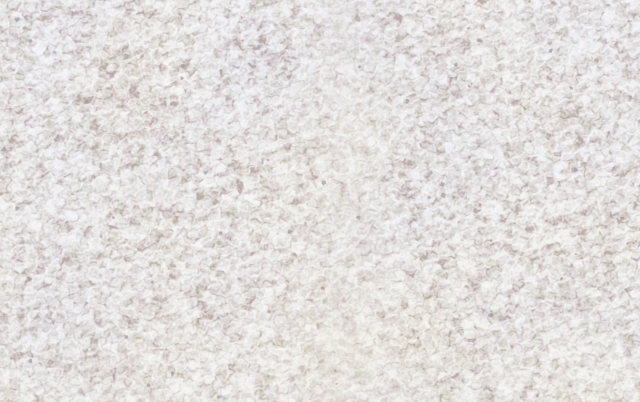
Reproduce this texture procedurally as a Shadertoy shader.

```glsl
// Pale polished granite: off-white crystals with soft tan, rose and grey flecks.
// Layers of gradient noise and crystal cells add up to one mineral tone of about
// unit spread, which a colour ramp turns into stone; faint tints drift over it.

#define FLECK_SCALE 50.0    // flecks per canvas height
#define CRYSTAL_SCALE 46.0  // crystal cells per canvas height
#define SPECK_SCALE 34.0    // grid of rare dark specks
#define FLECK_TILT 0.30     // direction of the flecks in radians
#define FLECK_STRETCH 1.35  // length of a fleck over its width
#define CRYSTAL_EDGE 14.0   // sharpness of the crystal borders
#define CONTRAST 1.06
#define SPECK_SHARE 0.035   // share of grid cells that hold a speck
#define TINT 1.0            // strength of the colour drift

// Two random values from 0 to 1 for a grid cell.
vec2 hash2(vec2 cell) {
    uvec2 q = uvec2(ivec2(cell) + 32768);
    uint h = q.x * 1597334677u ^ q.y * 3812015801u;
    h = (h ^ (h >> 15)) * 2246822519u;
    h ^= h >> 13;
    return vec2(h & 0xffffu, h >> 16) / 65535.0;
}

vec2 gradientAt(vec2 cell) {
    float angle = 6.2832 * hash2(cell).x;
    return vec2(cos(angle), sin(angle));
}

// Gradient noise scaled to a standard deviation near one.
float noise(vec2 p) {
    vec2 i = floor(p), f = p - i;
    vec2 u = f * f * f * (f * (f * 6.0 - 15.0) + 10.0);
    vec2 e = vec2(1.0, 0.0);
    float low = mix(dot(gradientAt(i), f), dot(gradientAt(i + e), f - e), u.x);
    float high = mix(dot(gradientAt(i + e.yx), f - e.yx),
                     dot(gradientAt(i + 1.0), f - 1.0), u.x);
    return mix(low, high, u.y) / 0.216;
}

// Crystal cells, each with its own tone, blended over a narrow border.
float crystals(vec2 p) {
    vec2 base = floor(p);
    float toneSum = 0.0, weightSum = 0.0;
    for (int y = -1; y <= 1; y++)
    for (int x = -1; x <= 1; x++) {
        vec2 cell = base + vec2(x, y);
        float dist = length(cell + hash2(cell) - p);
        float weight = exp(-CRYSTAL_EDGE * dist);
        toneSum += weight * (hash2(cell + 511.0).x - 0.5) * 3.46;
        weightSum += weight;
    }
    return toneSum / weightSum;
}

// Coverage of small scattered specks; random holds the kind of the speck.
float specks(vec2 p, float pixel, out float random) {
    vec2 cell = floor(p);
    vec2 kind = hash2(cell + 77.0);
    vec2 center = 0.3 + 0.4 * hash2(cell + 191.0);
    float radius = mix(0.08, 0.20, kind.y);
    float dist = length(p - cell - center) + 0.03 * noise(p * 4.0);
    random = kind.y;
    return step(kind.x, SPECK_SHARE)
         * (1.0 - smoothstep(radius - pixel, radius + pixel, dist));
}

float ramp(float a, float b, float x) {
    return clamp((x - a) / (b - a), 0.0, 1.0);
}

// Mineral tone to colour, from deep flecks to bright quartz.
vec3 stoneColor(float tone) {
    vec3 color = vec3(0.73, 0.68, 0.67);
    color = mix(color, vec3(0.81, 0.77, 0.75), ramp(-2.60, -1.65, tone));
    color = mix(color, vec3(0.85, 0.83, 0.81), ramp(-1.65, -1.02, tone));
    color = mix(color, vec3(0.87, 0.85, 0.85), ramp(-1.02, -0.55, tone));
    color = mix(color, vec3(0.90, 0.89, 0.88), ramp(-0.55, 0.07, tone));
    color = mix(color, vec3(0.93, 0.93, 0.93), ramp(0.07, 1.04, tone));
    return mix(color, vec3(0.96, 0.96, 0.965), ramp(1.04, 2.40, tone));
}

void mainImage(out vec4 fragColor, in vec2 fragCoord) {
    vec2 uv = fragCoord / iResolution.y;
    float across = fragCoord.x / iResolution.x;

    // Tilted, stretched and slightly warped space for the flecks
    float c = cos(FLECK_TILT), s = sin(FLECK_TILT);
    vec2 p = mat2(c, -s, s, c) * uv * vec2(1.0, FLECK_STRETCH);
    p += 0.003 * vec2(noise(uv * 60.0), noise(uv * 60.0 + 37.0));

    // Mineral tone from clumps down to fine grain
    float tone = 0.58 * noise(p * FLECK_SCALE)
               + 0.46 * crystals(p * CRYSTAL_SCALE + 9.0)
               + 0.42 * noise(p * FLECK_SCALE * 1.9 + 21.0)
               + 0.36 * noise(p * FLECK_SCALE * 0.42 + 53.0)
               + 0.28 * noise(uv * FLECK_SCALE * 2.7 + 11.0)
               + 0.12 * noise(uv * 5.0 + 5.0);

    // Calmer column right of the middle and calmer lower edge
    float column = exp(-pow((across - 0.54) / 0.07, 2.0));
    float calm = 1.0 - 0.25 * column - 0.12 * (1.0 - smoothstep(0.0, 0.4, uv.y));
    vec3 color = stoneColor(tone * CONTRAST * calm);

    // Rose to tan shift in the flecks, cool to cream drift over the slab
    float depth = ramp(0.3, -2.0, tone);
    float rose = clamp(noise(uv * 24.0 + 71.0), -1.5, 1.5);
    float cool = 0.6 * noise(uv * 3.0 + 15.0) + 1.2 * (uv.y - 0.55);
    color += TINT * depth * rose * vec3(0.002, -0.008, 0.010);
    color += TINT * cool * vec3(-0.004, -0.002, 0.008);

    // Rare grey and wine specks
    float kind;
    float speck = specks(uv * SPECK_SCALE, SPECK_SCALE / iResolution.y, kind);
    vec3 speckColor = mix(vec3(0.72, 0.56, 0.57), vec3(0.60, 0.59, 0.61), step(0.4, kind));
    color = mix(color, speckColor, 0.65 * speck);

    fragColor = vec4(clamp(color, 0.0, 1.0), 1.0);
}
```
